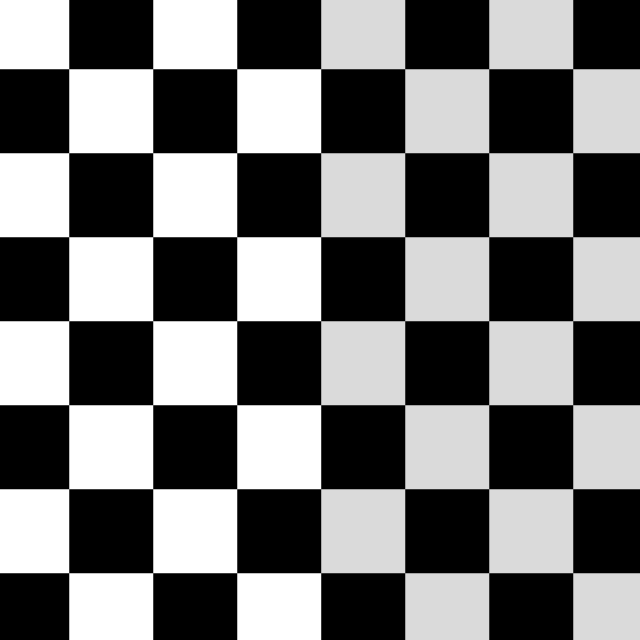
Reproduce this pattern procedurally as a three.js fragment shader.

```glsl
// Checkerboard of square cells, cropped at the canvas border, black against
// white left of the middle seam and against light grey right of it.
// Two smoothed square waves, one per axis, are multiplied to give the cells.

varying vec2 vUv;

const float CELL_SIZE = 0.13125;
const vec2 SEAM = vec2(0.50195, 0.49805); // cell corner nearest the middle
const vec3 BLACK = vec3(0.0);
const vec3 WHITE = vec3(1.0);
const vec3 GREY = vec3(0.853);

// Alternates between +1 and -1 on each unit cell, with edges one pixel wide.
vec2 squareWave(vec2 p, vec2 pixel) {
  vec2 edgeDistance = 0.5 - abs(mod(p + 0.5, 2.0) - 1.0);
  return clamp(2.0 * edgeDistance / pixel, -1.0, 1.0);
}

// Coverage of the light cells, from 0 to 1.
float checker(vec2 p, vec2 pixel) {
  vec2 wave = squareWave(p, pixel);
  return 0.5 - 0.5 * wave.x * wave.y;
}

// White left of x = 0, grey right of it.
vec3 lightColour(float x, float pixel) {
  return mix(WHITE, GREY, clamp(x / pixel + 0.5, 0.0, 1.0));
}

void main() {
  vec2 p = (vUv - SEAM) / CELL_SIZE;
  vec2 pixel = fwidth(p);
  vec3 colour = mix(BLACK, lightColour(p.x, pixel.x), checker(p, pixel));
  gl_FragColor = vec4(colour, 1.0);
}
```
